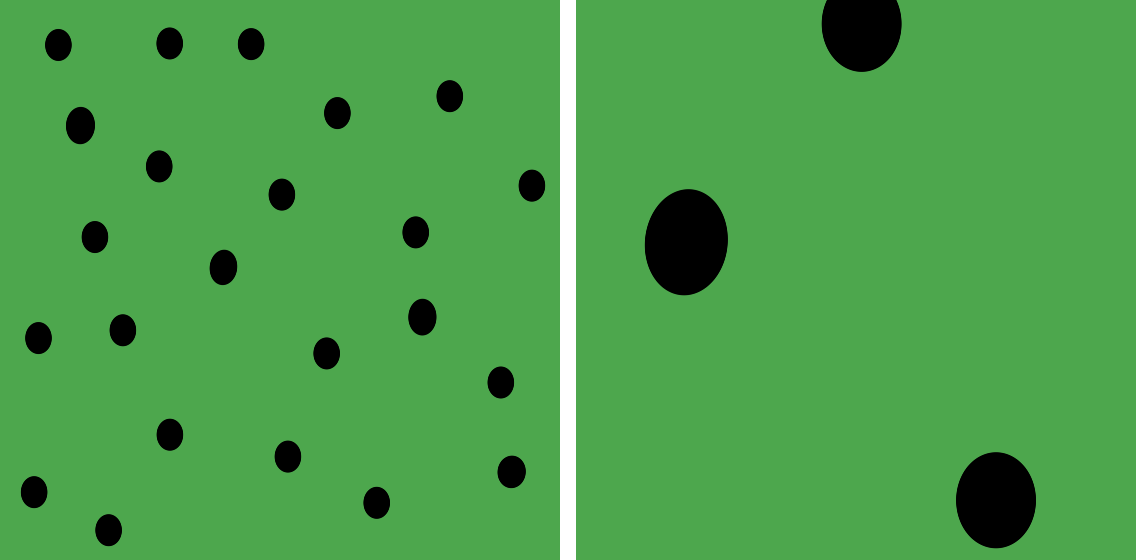
Left: the whole. Right: its middle third, enlarged.
Write a WebGL 2 fragment shader that draws this pattern.

```glsl
#version 300 es
precision highp float;

#define DOT_COUNT 23
#define MAX_TRIES 240
#define SEED 7u
#define MIN_SPACING 0.145
#define EDGE_MARGIN 0.05
#define DOT_RADII vec2(0.0238, 0.0286)
#define STRETCHED_SHARE 0.17
#define MAX_STRETCH vec2(0.1, 0.22)
#define MAX_TILT 0.3
#define FIELD_COLOR vec3(0.302, 0.655, 0.302)
#define DOT_COLOR vec3(0.0)

uniform vec2 u_resolution;
out vec4 fragColor;

// Integer hash giving two values in [0, 1)
vec2 hash2(uint index, uint stream) {
    uvec2 v = uvec2(index, stream + SEED) * 1664525u + 1013904223u;
    v.x += v.y * 1664525u;
    v.y += v.x * 1664525u;
    v ^= v >> 16u;
    v.x += v.y * 1664525u;
    v.y += v.x * 1664525u;
    v ^= v >> 16u;
    return vec2(v >> 8u) / 16777216.0;
}

// Approximate signed distance to an axis-aligned ellipse
float ellipseDistance(vec2 p, vec2 radii) {
    return (length(p / radii) - 1.0) * min(radii.x, radii.y);
}

// Upright oval; a few are stretched and slightly tilted
float dotDistance(vec2 p, uint id) {
    vec2 pick = hash2(id, 101u);
    float stretched = step(pick.x, STRETCHED_SHARE);
    vec2 radii = DOT_RADII * (1.0 + stretched * MAX_STRETCH * hash2(id, 202u));
    float tilt = stretched * MAX_TILT * (pick.y - 0.5);
    float c = cos(tilt), s = sin(tilt);
    return ellipseDistance(mat2(c, -s, s, c) * p, radii);
}

void main() {
    vec2 uv = gl_FragCoord.xy / u_resolution;
    float pixel = 1.0 / min(u_resolution.x, u_resolution.y);

    // Scatter dots, rejecting candidates too close to earlier ones
    vec2 centers[DOT_COUNT];
    int placed = 0;
    float dist = 1.0;
    for (int i = 0; i < MAX_TRIES && placed < DOT_COUNT; i++) {
        vec2 candidate = mix(vec2(EDGE_MARGIN), vec2(1.0 - EDGE_MARGIN), hash2(uint(i), 0u));
        bool isFree = true;
        for (int j = 0; j < placed && isFree; j++) {
            isFree = distance(candidate, centers[j]) > MIN_SPACING;
        }
        if (isFree) {
            centers[placed++] = candidate;
            dist = min(dist, dotDistance(uv - candidate, uint(i)));
        }
    }

    // Crisp, antialiased dots on a flat field
    float coverage = 1.0 - smoothstep(-0.5 * pixel, 0.5 * pixel, dist);
    fragColor = vec4(mix(FIELD_COLOR, DOT_COLOR, coverage), 1.0);
}
```
